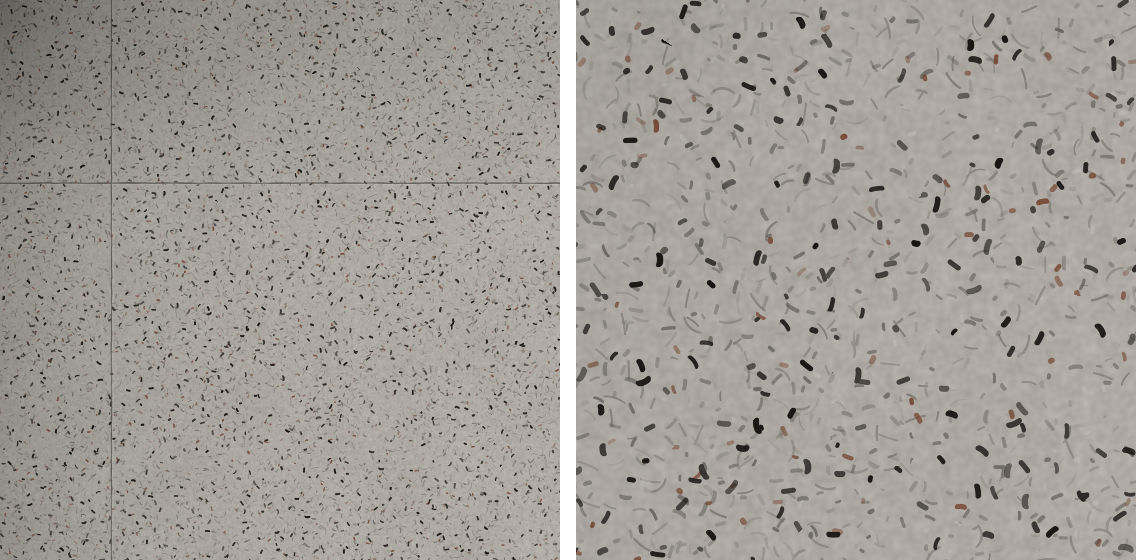
Left: the whole. Right: its middle third, enlarged.
A WebGL 2 fragment shader for this texture:

```glsl
#version 300 es
precision highp float;
// Pale grey terrazzo slabs meeting at one thin vertical and one thin horizontal joint.
// Chips are bent capsules jittered on several grids: grey flecks, hairlines,
// rust grains and black chips, over a softly grained and unevenly lit base.
uniform vec2 u_resolution;
out vec4 fragColor;

const float TAU = 6.2831853;

// Integer hash: three values in 0..1 for a cell and a seed
vec3 hash3(vec2 cell, float seed) {
    uvec3 v = uvec3(ivec3(vec3(cell, seed)) + 4096);
    v = v * 1664525u + 1013904223u;
    v.x += v.y * v.z; v.y += v.z * v.x; v.z += v.x * v.y;
    v ^= v >> 16u;
    v.x += v.y * v.z; v.y += v.z * v.x; v.z += v.x * v.y;
    return vec3(v >> 8u) / 16777216.0;
}

float gradientDot(vec2 cell, vec2 offset) {
    float a = TAU * hash3(cell, 91.0).x;
    return dot(vec2(cos(a), sin(a)), offset);
}

// Gradient noise, about -0.7..0.7
float noise(vec2 p) {
    vec2 i = floor(p), f = p - i;
    vec2 u = f * f * f * (f * (f * 6.0 - 15.0) + 10.0);
    vec2 e = vec2(1.0, 0.0);
    return mix(mix(gradientDot(i, f), gradientDot(i + e, f - e), u.x),
               mix(gradientDot(i + e.yx, f - e.yx), gradientDot(i + 1.0, f - 1.0), u.x), u.y);
}

// Coverage of one chip layer; size holds half length and radius
float chips(vec2 p, float grid, float seed, vec2 size, float keep, float faintest) {
    float pixel = 1.0 / u_resolution.y;
    vec2 home = floor(p * grid);
    float cover = 0.0;
    for (int y = -1; y <= 1; y++)
    for (int x = -1; x <= 1; x++) {
        vec2 cell = home + vec2(x, y);
        vec3 place = hash3(cell, seed);
        vec3 form = hash3(cell, seed + 40.0);
        if (place.z > keep) continue;
        vec2 q = p - (cell + place.xy) / grid;
        float a = TAU * form.x;
        q = mat2(cos(a), -sin(a), sin(a), cos(a)) * q;
        q.y -= (form.y - 0.5) * 130.0 * q.x * q.x;
        float halfLength = size.x * mix(0.15, 1.0, form.z);
        float radius = size.y * mix(0.65, 1.15, form.y);
        float d = length(vec2(max(abs(q.x) - halfLength, 0.0), q.y)) - radius;
        float strength = mix(faintest, 1.0, fract(form.z * 7.0 + form.x));
        cover = max(cover, strength * (1.0 - smoothstep(-0.6 * pixel, 0.6 * pixel, d)));
    }
    return cover;
}

void main() {
    vec2 p = gl_FragCoord.xy / u_resolution.y;

    // Cement base with fine grain and broad mottling
    vec3 color = vec3(0.69, 0.676, 0.648);
    color += 0.045 * noise(p * 230.0) + 0.035 * noise(p * 95.0) + 0.02 * noise(p * 9.0);

    // Chips, clustered by slow noise, from faint to strong
    float cluster = 0.35 * noise(p * 8.0 + 17.0) + 0.2 * noise(p * 23.0);
    color = mix(color, vec3(0.43, 0.41, 0.39),
                0.65 * chips(p, 74.0, 1.0, vec2(0.0065, 0.0007), 0.6 + cluster, 0.2));
    color = mix(color, vec3(0.36, 0.345, 0.325),
                0.75 * chips(p, 82.0, 2.0, vec2(0.0035, 0.0012), 0.6 + cluster, 0.15));
    color = mix(color, vec3(0.77, 0.76, 0.73),
                0.6 * chips(p, 48.0, 3.0, vec2(0.002, 0.0012), 0.4, 0.2));
    color = mix(color, vec3(0.45, 0.25, 0.16),
                0.85 * chips(p, 40.0, 4.0, vec2(0.0025, 0.0015), 0.38 + cluster, 0.35));
    color = mix(color, vec3(0.09, 0.08, 0.07),
                chips(p, 52.0, 5.0, vec2(0.0034, 0.0017), 0.58 + cluster, 0.5));

    // Slab joints: thin worn grooves with a pale lower or right lip
    vec2 wobble = 0.0009 * vec2(noise(vec2(p.y * 60.0, 3.5)), noise(vec2(p.x * 60.0, 8.5)));
    vec2 gap = fract(p - vec2(0.199, 0.673) + wobble + 0.5) - 0.5;
    vec2 wear = 0.72 + 0.4 * vec2(noise(vec2(p.y * 45.0, 12.5)), noise(vec2(p.x * 45.0, 21.5)));
    vec2 groove = wear * (1.0 - smoothstep(0.0004, 0.0021, abs(gap)));
    vec2 lip = 1.0 - smoothstep(0.0, 0.002, abs(gap - vec2(0.0025, -0.0025)));
    color += 0.04 * max(lip.x, lip.y);
    color = mix(color, vec3(0.35, 0.335, 0.315), max(groove.x, groove.y));

    // Light falls off to the left and top, deepest in their corner
    float shade = 1.0 - 0.16 * exp(-4.5 * p.x);
    shade -= 0.17 * smoothstep(0.55, 1.08, p.y) * (1.0 - 0.5 * p.x);
    shade -= 0.12 * exp(-5.0 * length(p - vec2(0.0, 1.0)));
    fragColor = vec4(clamp(color * shade, 0.0, 1.0), 1.0);
}
```
